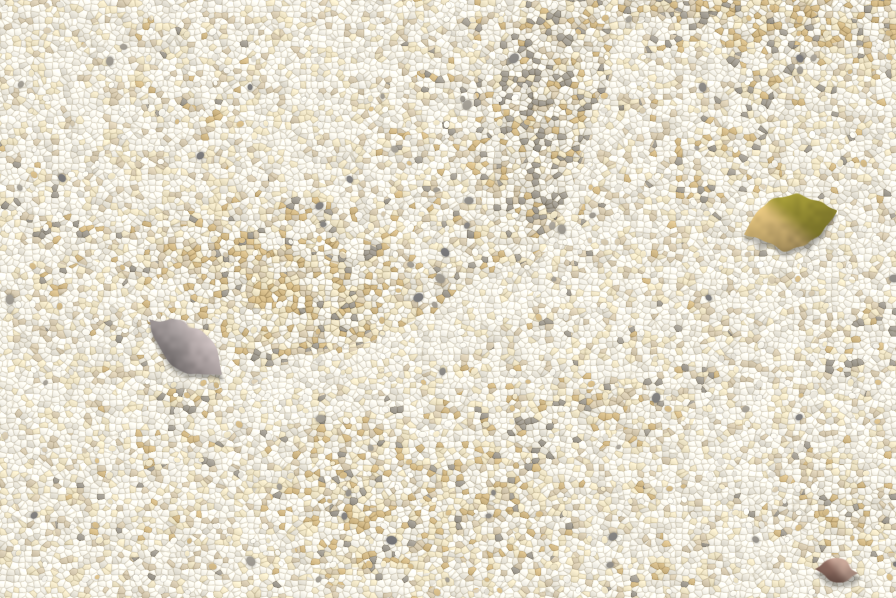
A Shadertoy shader for this texture:

```glsl
// Sunlit coarse sand with a shaded hollow, a bright ridge and three dry leaves.
// Grains are Voronoi cells tinted from a small palette; a smooth relief field
// shifts the tints, and sparse pebbles and lens-shaped leaves lie on top.
const float GRAIN_DENSITY = 92.0;   // grains per canvas height
const float PEBBLE_DENSITY = 46.0;
const float STONE_DENSITY = 25.0;
const float PEBBLE_SHARE = 0.16;
const float STONE_SHARE = 0.035;
const float GAP_DEPTH = 0.13;
const float DOME_LIGHT = 0.09;
const vec2 LIGHT_DIR = vec2(0.5, 0.86);
const vec3 WHITE = vec3(0.99, 0.98, 0.945);
const vec3 PALE_GREY = vec3(0.91, 0.895, 0.85);
const vec3 CREAM = vec3(0.95, 0.91, 0.79);
const vec3 TAN = vec3(0.85, 0.80, 0.70);
const vec3 OCHRE = vec3(0.84, 0.74, 0.54);
const vec3 GREY = vec3(0.64, 0.62, 0.58);
const vec3 SLATE = vec3(0.46, 0.46, 0.47);

float hash(vec2 p) { return fract(sin(dot(p, vec2(127.1, 311.7))) * 43758.5); }
vec2 hash2(vec2 p) { return vec2(hash(p), hash(p + 37.3)); }
float noise(vec2 p) {
    vec2 i = floor(p), f = fract(p);
    f = f * f * (3.0 - 2.0 * f);
    return mix(mix(hash(i), hash(i + vec2(1, 0)), f.x),
               mix(hash(i + vec2(0, 1)), hash(i + vec2(1, 1)), f.x), f.y);
}
vec2 rotate(vec2 p, float a) {
    return vec2(cos(a) * p.x + sin(a) * p.y, cos(a) * p.y - sin(a) * p.x);
}
float blob(vec2 p, vec2 centre, vec2 radii, float angle) {
    vec2 d = rotate(p - centre, angle) / radii;
    return exp(-dot(d, d));
}

// x: shade (negative is sunlit), y: warmth
vec2 relief(vec2 p) {
    float bend = p.x - 0.3;
    float ridge = p.y - 0.37 - 0.56 * bend * bend - 0.25 * smoothstep(0.9, 1.06, p.x);
    float span = smoothstep(0.28, 0.5, p.x) * (1.0 - smoothstep(0.98, 1.12, p.x));
    float slope = smoothstep(-0.005, 0.02, ridge) * exp(-max(ridge, 0.0) / 0.14) * span;
    float rise = (ridge + 0.035) / 0.04;
    float crest = exp(-rise * rise) * span;
    float hollow = blob(p, vec2(0.44, 0.53), vec2(0.2, 0.09), -0.3);
    float greySide = blob(p, vec2(0.90, 0.79), vec2(0.09, 0.2), -0.15);
    float corner = blob(p, vec2(1.28, 1.0), vec2(0.25, 0.08), -0.2);
    float front = blob(p, vec2(0.66, 0.14), vec2(0.26, 0.15), 0.0);
    float dips = blob(p, vec2(1.02, 0.32), vec2(0.13, 0.06), 0.4)
               + blob(p, vec2(1.40, 0.16), vec2(0.12, 0.08), 0.3);
    float mottle = noise(p * 7.0) + 0.5 * noise(p * 17.0) - 0.75;
    float shade = 0.16 * slope - 0.2 * crest + 0.24 * (hollow + greySide + corner)
                + 0.13 * front + 0.15 * dips + 0.14 * mottle - 0.05;
    return vec2(shade, 0.4 * hollow + 0.25 * (corner + front) - 0.3 * greySide);
}

vec3 grainTint(vec2 id, vec2 ground) {
    float tone = hash(id + 5.7) + ground.x;
    bool warm = hash(id + 11.9) < 0.52 + ground.y;
    vec3 tint = WHITE;
    if (tone > 0.52) tint = warm ? CREAM : PALE_GREY;
    if (tone > 0.83) tint = TAN;
    if (tone > 0.92) tint = warm ? OCHRE : GREY;
    return tint * (0.97 + 0.06 * hash(id + 23.1));
}

vec3 sand(vec2 p, vec2 ground) {
    vec2 q = p * vec2(1.0, 1.12) * GRAIN_DENSITY, nearId = vec2(0), nearOffset = vec2(0);
    float first = 9.0, second = 9.0;
    for (int k = 0; k < 9; k++) {
        vec2 id = floor(q) + vec2(k % 3 - 1, k / 3 - 1);
        vec2 offset = q - id - 0.1 - 0.8 * hash2(id);
        float d = length(offset);
        second = min(second, max(first, d));
        if (d < first) { first = d; nearId = id; nearOffset = offset; }
    }
    float gap = 1.0 - smoothstep(0.0, 0.3, second - first);
    float depth = GAP_DEPTH + 0.35 * max(ground.x, 0.0);
    vec3 col = grainTint(nearId, ground) * (1.0 - gap * depth * vec3(0.9, 1.0, 1.25));
    return col + DOME_LIGHT * dot(nearOffset, LIGHT_DIR);
}

// Sparse oval stones, one at most in each cell
vec3 scatter(vec3 col, vec2 p, float density, float share, bool dark, vec2 ground) {
    vec2 q = p * density, id = floor(q);
    vec2 d = rotate(fract(q) - 0.35 - 0.3 * hash2(id + 71.0), 6.28 * hash(id + 3.0));
    float radius = (dark ? 0.13 : 0.2) + 0.11 * hash(id + 9.0);
    float edge = length(d * vec2(1.0, 1.25)) - radius;
    float present = step(hash(id + 51.0), share);
    vec3 tint = dark ? mix(SLATE, GREY, hash(id + 13.0)) : grainTint(id + 400.0, ground + 0.12);
    tint *= 0.94 + 0.12 * fract(q.y);
    col *= 1.0 - 0.12 * present * (1.0 - smoothstep(0.0, 0.1, edge));
    return mix(col, tint, present * (1.0 - smoothstep(-0.04, 0.02, edge)));
}

// Lens-shaped leaf with a ragged rim and a short shadow below it
float lens(vec2 d, vec2 size) { return abs(d.y) + size.y * (d.x * d.x / (size.x * size.x) - 1.0); }
vec3 leaf(vec3 col, vec2 p, vec2 centre, float angle, vec2 size, vec3 base, vec3 tip) {
    vec2 d = rotate(p - centre, angle), s = rotate(p - centre + vec2(0.0, 0.008), angle);
    float rag = 0.014 * (noise(p * 45.0) - 0.5);
    col *= 1.0 - 0.3 * (1.0 - smoothstep(-0.006, 0.006, lens(s, size) + rag));
    vec3 tint = mix(base, tip, smoothstep(-0.3, 0.3, d.x / size.x + 0.4 * d.y / size.y));
    tint *= 0.95 + 0.22 * d.y / size.y + 0.1 * noise(p * 90.0);
    return mix(col, tint, 1.0 - smoothstep(-0.0015, 0.0015, lens(d, size) + rag));
}

vec3 scene(vec2 p) {
    vec2 ground = relief(p);
    vec3 col = scatter(sand(p, ground), p, PEBBLE_DENSITY, PEBBLE_SHARE, false, ground);
    col = scatter(col, p, STONE_DENSITY, STONE_SHARE, true, ground);
    col = leaf(col, p, vec2(0.313, 0.418), -0.65, vec2(0.075, 0.034), vec3(0.60, 0.57, 0.57), vec3(0.66, 0.62, 0.62));
    col = leaf(col, p, vec2(1.322, 0.628), 0.25, vec2(0.077, 0.044), vec3(0.78, 0.67, 0.43), vec3(0.53, 0.50, 0.18));
    return leaf(col, p, vec2(1.40, 0.045), -0.1, vec2(0.04, 0.018), vec3(0.50, 0.38, 0.34), vec3(0.66, 0.55, 0.50));
}

void mainImage(out vec4 fragColor, in vec2 fragCoord) {
    vec3 col = vec3(0);
    for (int k = 0; k < 4; k++)   // 2 x 2 supersampling
        col += clamp(scene((fragCoord + vec2(k % 2, k / 2) * 0.5 - 0.25) / iResolution.y), 0.0, 1.0);
    fragColor = vec4(col * 0.25, 1.0);
}
```
